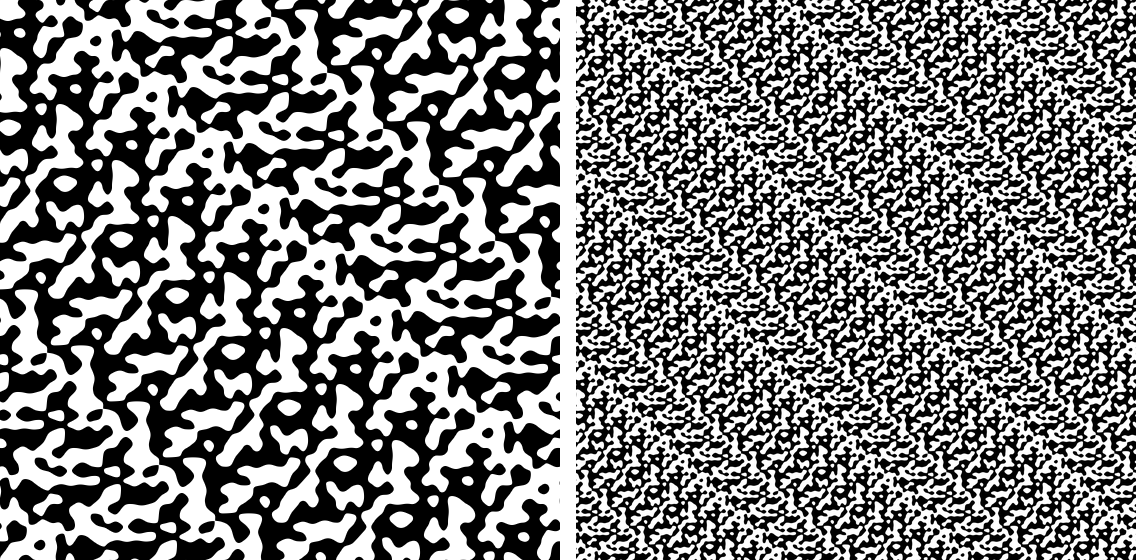
Left, the tile; right, the same tile 3 across and 3 down.
A WebGL 1 fragment shader for this texture:

```glsl
precision highp float;
// Black and white maze of thresholded gradient noise that recurs along the falling diagonal.

uniform vec2 u_resolution;

const float CELLS = 30.0; // noise cells across the tile
const float SHIFT = 3.0;  // cells per diagonal recurrence, divides CELLS

// Unit gradient of a lattice corner; equal after a step of (SHIFT, -SHIFT) and after a whole tile
vec2 cornerGradient(vec2 corner) {
    float diagonal = floor(mod(corner.x + corner.y + 0.5, CELLS));
    float along = floor(mod(corner.x + 0.5, SHIFT));
    float random = fract(sin(dot(vec2(diagonal, along), vec2(12.9898, 78.233))) * 43758.5453);
    float angle = 6.28319 * random;
    return vec2(cos(angle), sin(angle));
}

float cornerRamp(vec2 cell, vec2 local, vec2 corner) {
    return dot(cornerGradient(cell + corner), local - corner);
}

float gradientNoise(vec2 p) {
    vec2 cell = floor(p);
    vec2 f = p - cell;
    vec2 fade = f * f * f * (f * (f * 6.0 - 15.0) + 10.0);
    float bottom = mix(cornerRamp(cell, f, vec2(0.0, 0.0)), cornerRamp(cell, f, vec2(1.0, 0.0)), fade.x);
    float top = mix(cornerRamp(cell, f, vec2(0.0, 1.0)), cornerRamp(cell, f, vec2(1.0, 1.0)), fade.x);
    return mix(bottom, top, fade.y);
}

void main() {
    vec2 p = gl_FragCoord.xy / u_resolution * CELLS;
    vec2 halfPixel = 0.5 * CELLS / u_resolution;
    vec2 dx = vec2(halfPixel.x, 0.0);
    vec2 dy = vec2(0.0, halfPixel.y);

    // Change of the noise over one pixel, for an edge one pixel wide
    vec2 slope = vec2(gradientNoise(p + dx) - gradientNoise(p - dx),
                      gradientNoise(p + dy) - gradientNoise(p - dy));
    float white = clamp(0.5 + gradientNoise(p) / max(length(slope), 0.0001), 0.0, 1.0);

    gl_FragColor = vec4(vec3(white), 1.0);
}
```
